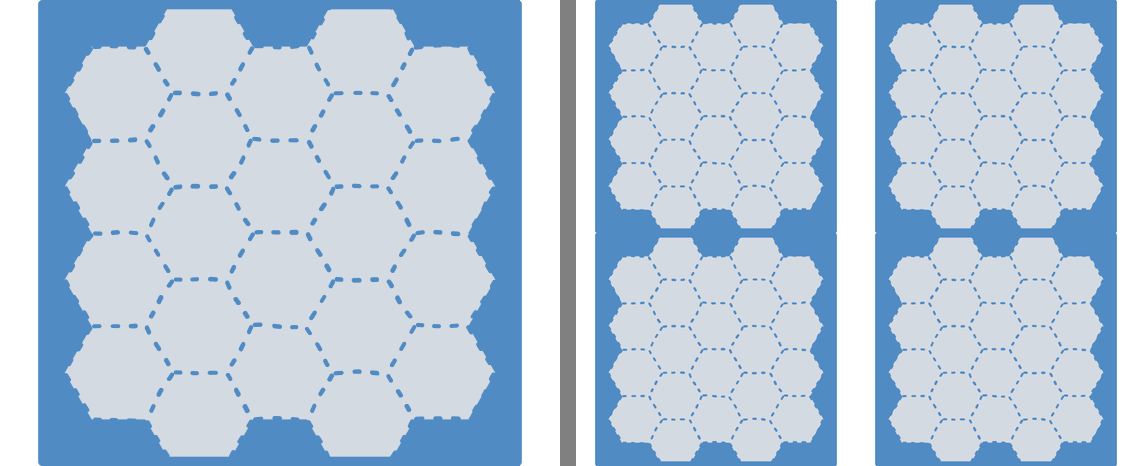
Left, the tile; right, the same tile 2 across and 2 down.
This pattern is drawn by a Shadertoy shader. Its source:

```glsl
const vec3 WHITE = vec3(1.0);
const vec3 BLUE = vec3(0.315, 0.547, 0.77);
const vec3 GREY = vec3(0.83, 0.855, 0.887);

const float APOTHEM = 0.1;
const float SIDE = 0.11547;
const float COLUMN_STEP = 0.173205;

float coverage(float dist, float pixel) {
    return clamp(0.5 - dist / pixel, 0.0, 1.0);
}

vec2 hashGradient(vec2 cell, float seed) {
    float h = fract(sin(dot(cell, vec2(127.1, 311.7)) + seed) * 43758.5);
    return vec2(cos(6.28319 * h), sin(6.28319 * h));
}

// Gradient noise on a lattice that wraps after "period" cells
float gradientNoise(vec2 p, vec2 period, float seed) {
    vec2 cell = floor(p), f = p - cell;
    vec2 w = f * f * f * (f * (f * 6.0 - 15.0) + 10.0);
    float corner[4];
    for (int i = 0; i < 4; i++) {
        vec2 o = vec2(i & 1, i >> 1);
        corner[i] = dot(hashGradient(mod(cell + o, period), seed), f - o);
    }
    return mix(mix(corner[0], corner[1], w.x), mix(corner[2], corner[3], w.x), w.y);
}

float roundedBox(vec2 p, vec2 halfSize, float radius) {
    vec2 d = abs(p) - halfSize + radius;
    return length(max(d, 0.0)) + min(max(d.x, d.y), 0.0) - radius;
}

float hexagon(vec2 p, float apothem) {
    p = abs(p);
    return max(p.y, dot(p, vec2(0.866025, 0.5))) - apothem;
}

// Offset from the centre of the nearest flat-topped hexagon
vec2 hexLocal(vec2 p, float apothem, float columnStep) {
    vec2 period = vec2(2.0 * columnStep, 2.0 * apothem);
    vec2 a = p - round(p / period) * period;
    vec2 b = p - (round(p / period - 0.5) + 0.5) * period;
    return dot(a, a) < dot(b, b) ? a : b;
}

// Round-capped dashes placed from start to end
float dashedLine(vec2 p, vec2 start, vec2 end, float count, float phase, float halfDash, float radius) {
    float len = distance(start, end);
    vec2 dir = (end - start) / len;
    vec2 q = p - start;
    float along = dot(q, dir);
    float across = dot(q, vec2(-dir.y, dir.x));
    float index = clamp(round(along / len * count - phase), 0.0, count - 1.0);
    float gap = abs(along - (index + phase) / count * len) - halfDash;
    return length(vec2(max(gap, 0.0), across)) - radius;
}

// Dashes on all six sides, each running downwards or rightwards
float stitchedHexagon(vec2 p, float side) {
    float dist = 1.0;
    for (int i = 0; i < 6; i++) {
        float a = float(i) * 1.047198, b = a + 1.047198;
        vec2 start = side * vec2(cos(a), sin(a));
        vec2 end = side * vec2(cos(b), sin(b));
        if (dot(end - start, vec2(-0.1, 1.0)) > 0.0) {
            vec2 swap = start;
            start = end;
            end = swap;
        }
        dist = min(dist, dashedLine(p, start, end, 3.0, 0.28, 0.0053, 0.0047));
    }
    return dist;
}

// Summed coverage of abutting hexagons, so shared sides leave no gap
float hexCluster(vec2 p, float pixel) {
    float total = 0.0;
    for (int column = -2; column <= 2; column++) {
        int odd = abs(column) % 2;
        for (int row = 0; row < 4 + odd; row++) {
            float y = (2.0 * float(row) - 3.0 - float(odd)) * APOTHEM;
            vec2 centre = vec2(float(column) * COLUMN_STEP, y);
            total += coverage(hexagon(p - centre, APOTHEM), pixel);
        }
    }
    return min(total, 1.0) * coverage(abs(p.y) - 0.48, pixel);
}

void mainImage(out vec4 fragColor, in vec2 fragCoord) {
    float pixel = 1.0 / iResolution.y;
    vec2 uv = fragCoord / iResolution.xy;
    vec2 p = (fragCoord - 0.5 * iResolution.xy) * pixel;

    // Card and joined cells
    vec3 color = mix(WHITE, BLUE, coverage(roundedBox(p, vec2(0.519, 0.5), 0.009), pixel));
    color = mix(color, GREY, hexCluster(p, pixel));

    // Slightly uneven stitching, kept within the card
    vec2 period = vec2(18.0, 15.0);
    vec2 wobble = vec2(gradientNoise(uv * period, period, 1.3),
                       gradientNoise(uv * period, period, 4.7));
    vec2 local = hexLocal(p + 0.006 * wobble - vec2(0.0, APOTHEM), APOTHEM, COLUMN_STEP);
    float stitches = coverage(stitchedHexagon(local, SIDE), pixel);
    float inCard = step(abs(p.x), 0.515);
    color = mix(color, BLUE, stitches * inCard);

    fragColor = vec4(color, 1.0);
}
```
